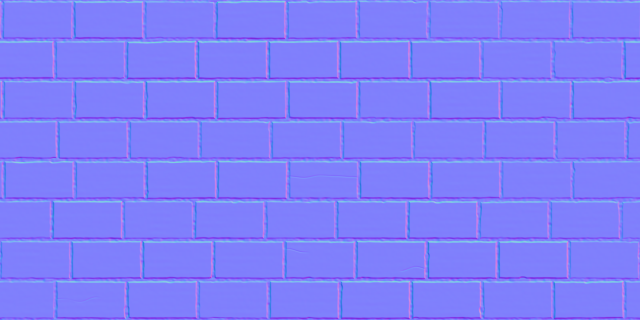
Reproduce this texture map procedurally as a Shadertoy shader.

```glsl
// Tangent-space normal map of a worn brick wall: 8 courses of 9 bricks, rough mortar.

const vec2 WALL = vec2(2.0, 1.0);            // wall size, height = 1
const vec2 BRICKS = vec2(9.0, 8.0);          // bricks across and down
const vec2 JOINT = vec2(0.0105, 0.0130);     // mortar widths: upright, level
const float RELIEF = 0.0026;                 // brick height above the mortar
const float STEP = 0.0016;                   // slope sampling distance

// Sideways shift of each course in brick lengths, bottom course first
const float COURSE_SHIFT[8] = float[8](0.78, 0.0, 0.73, 0.05, 0.81, 0.04, 0.77, 0.03);

float hash(vec2 p) {
    vec3 q = fract(p.xyx * 0.1031);
    q += dot(q, q.yzx + 33.33);
    return fract((q.x + q.y) * q.z);
}

// Value noise that wraps at the wall borders
float wallNoise(vec2 p, vec2 freq) {
    vec2 period = freq * WALL;
    vec2 cell = floor(p * freq);
    vec2 f = fract(p * freq);
    f = f * f * (3.0 - 2.0 * f);
    vec2 a = mod(cell, period);
    vec2 b = mod(cell + 1.0, period);
    return mix(mix(hash(a), hash(vec2(b.x, a.y)), f.x),
               mix(hash(vec2(a.x, b.y)), hash(b), f.x), f.y);
}

float boxDistance(vec2 p, vec2 halfSize) {
    vec2 q = abs(p) - halfSize;
    return length(max(q, 0.0)) + min(max(q.x, q.y), 0.0);
}

// Position relative to the brick centre; also returns the brick's id
vec2 brickLocal(vec2 p, out vec2 id) {
    vec2 grid = p / WALL * BRICKS;
    float course = mod(floor(grid.y), BRICKS.y);
    grid.x -= COURSE_SHIFT[int(course)];
    id = vec2(mod(floor(grid.x), BRICKS.x), course);
    return (fract(grid) - 0.5) * WALL / BRICKS;
}

// Hairline crack wandering along a brick
float crack(vec2 p, vec2 local, float seed) {
    float path = (seed - 0.5) * 0.07 + 0.022 * (wallNoise(p, vec2(20.0, 4.0)) - 0.5);
    float offset = (local.y - path) / 0.0018;
    return exp(-offset * offset) * smoothstep(0.45, 0.7, wallNoise(p, vec2(14.0, 6.0)));
}

float mortarHeight(vec2 p) {
    return 0.0015 * wallNoise(p, vec2(112.0, 128.0))
         + 0.0012 * wallNoise(p, vec2(56.0, 64.0));
}

float faceHeight(vec2 p, vec2 local, vec2 id) {
    float streaks = 0.00016 * wallNoise(p, vec2(12.0, 90.0));
    float grain = 0.00008 * wallNoise(p, vec2(100.0));
    float cracked = step(0.8, hash(id + 71.0));
    return streaks + grain - 0.0005 * cracked * crack(p, local, hash(id + 23.0));
}

float wallHeight(vec2 p) {
    vec2 id;
    vec2 local = brickLocal(p, id);

    // Slight tilt and size change of each brick
    float tilt = (hash(id + 5.0) - 0.5) * 0.016;
    vec2 laid = local + tilt * vec2(-local.y, local.x);
    vec2 trim = 0.0012 * (vec2(hash(id + 11.0), hash(id + 17.0)) - 0.5);
    float d = boxDistance(laid, 0.5 * (WALL / BRICKS - JOINT) + trim);

    // Rough edges and chips
    d += 0.0016 * (wallNoise(p, vec2(72.0)) - 0.5);
    d += 0.0030 * smoothstep(0.78, 1.0, wallNoise(p, vec2(30.0)));

    float solid = 1.0 - smoothstep(-0.0022, 0.0036, d);
    float rise = RELIEF * mix(0.65, 1.4, hash(id + 31.0)) + 0.0012;
    return mix(mortarHeight(p), rise + faceHeight(p, local, id), solid);
}

vec3 wallNormal(vec2 p) {
    vec2 e = vec2(STEP, 0.0);
    vec2 slope = vec2(wallHeight(p + e.xy) - wallHeight(p - e.xy),
                      wallHeight(p + e.yx) - wallHeight(p - e.yx)) / (2.0 * STEP);
    return normalize(vec3(-slope, 1.0));
}

void mainImage(out vec4 fragColor, in vec2 fragCoord) {
    vec2 p = fragCoord / iResolution.xy * WALL;
    vec2 texel = WALL / iResolution.xy;

    // Average four samples per pixel
    vec3 normal = vec3(0.0);
    for (int i = 0; i < 4; i++) {
        vec2 corner = vec2(i % 2, i / 2) - 0.5;
        normal += 0.25 * wallNormal(p + 0.5 * corner * texel);
    }
    fragColor = vec4(normal * 0.5 + vec3(0.5, 0.5, 0.49), 1.0);
}
```
